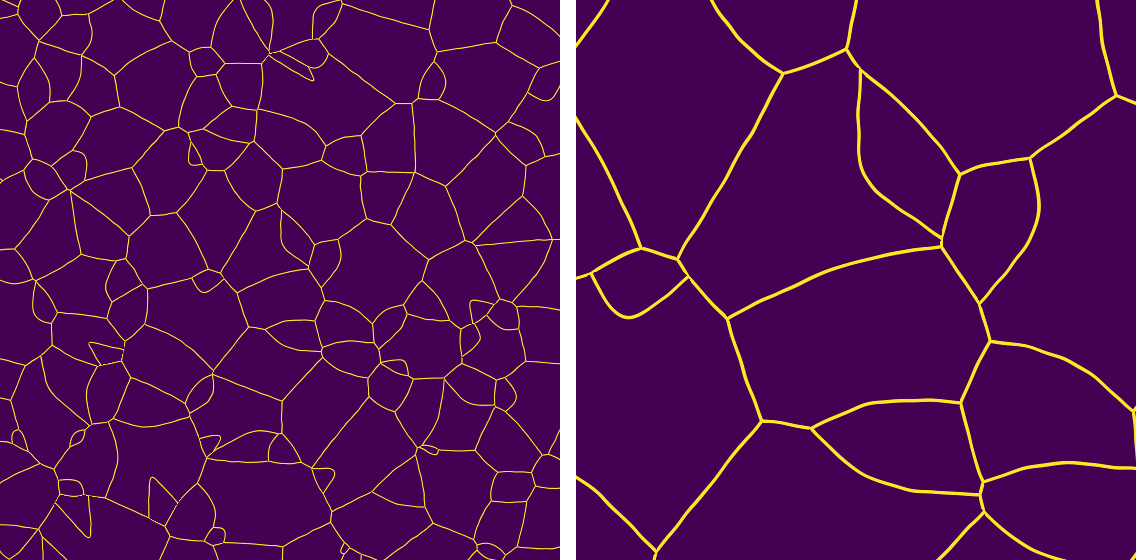
Left, the full canvas; right, a detail of the centre.
This pattern is drawn by a WebGL 1 fragment shader. Its source:

```glsl
precision highp float;

uniform vec2 u_resolution;

const vec3 GRAIN_PURPLE = vec3(0.267, 0.004, 0.329);
const vec3 BOUNDARY_YELLOW = vec3(0.993, 0.906, 0.144);

const float SEEDS_PER_SIDE = 12.5;
const float LATEST_BIRTH = 1.3;      // in seed spacings
const float LINE_WIDTH = 0.002;      // in canvas units
const float ROUGH_SCALE = 75.0;
const float ROUGH_AMOUNT = 0.0016;
const int REACH = 3;

vec3 hash3(vec2 p) {
  vec3 q = fract(p.xyx * vec3(0.1031, 0.1030, 0.0973));
  q += dot(q, q.yxz + 33.33);
  return fract((q.xxy + q.yzz) * q.zyx);
}

// Smooth two-component value noise, centred on zero
vec2 noise2(vec2 p) {
  vec2 cell = floor(p);
  vec2 f = fract(p);
  f = f * f * (3.0 - 2.0 * f);
  vec2 low = mix(hash3(cell).xy, hash3(cell + vec2(1.0, 0.0)).xy, f.x);
  vec2 high = mix(hash3(cell + vec2(0.0, 1.0)).xy, hash3(cell + 1.0).xy, f.x);
  return mix(low, high, f.y) - 0.5;
}

// Distance to the nearest boundary between grains that grow at equal
// speed from seeds born at different times, in seed spacings
float boundaryDistance(vec2 p, float latestBirth) {
  vec2 home = floor(p);
  // xy: direction from the seed, z: arrival time of its front
  vec3 first = vec3(0.0, 0.0, 100.0);
  vec3 second = first;
  for (int j = -REACH; j <= REACH; j++) {
    for (int i = -REACH; i <= REACH; i++) {
      vec2 cell = home + vec2(float(i), float(j));
      vec3 rnd = hash3(cell + 37.0);
      vec2 fromSeed = p - cell - rnd.xy;
      float radius = max(length(fromSeed), 0.0001);
      vec3 front = vec3(fromSeed / radius, radius + latestBirth * rnd.z);
      if (front.z < first.z) {
        second = first;
        first = front;
      } else if (front.z < second.z) {
        second = front;
      }
    }
  }
  // The gap between arrivals over its slope gives a true distance
  float slope = max(length(second.xy - first.xy), 0.02);
  return (second.z - first.z) / slope;
}

float lineCoverage(float dist, float width, float pixel) {
  return clamp(0.5 + (0.5 * width - dist) / pixel, 0.0, 1.0);
}

void main() {
  float side = min(u_resolution.x, u_resolution.y);
  vec2 uv = gl_FragCoord.xy / side;

  // Slightly rough boundaries
  vec2 p = uv + ROUGH_AMOUNT * noise2(uv * ROUGH_SCALE);

  float dist = boundaryDistance(p * SEEDS_PER_SIDE, LATEST_BIRTH) / SEEDS_PER_SIDE;
  float line = lineCoverage(dist, LINE_WIDTH, 0.85 / side);
  gl_FragColor = vec4(mix(GRAIN_PURPLE, BOUNDARY_YELLOW, line), 1.0);
}
```
